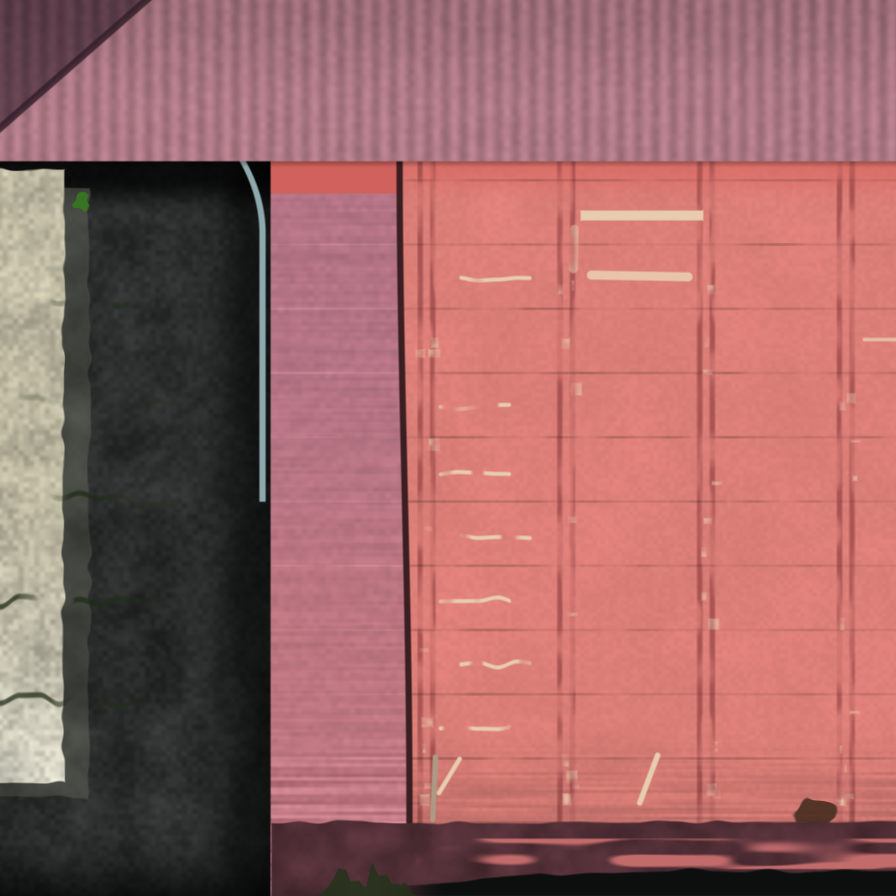
Reproduce this texture procedurally as a WebGL 2 fragment shader.

```glsl
#version 300 es
precision highp float;
uniform vec2 u_resolution;
out vec4 outColor;

float hash(vec2 p) { return fract(sin(dot(p, vec2(127.1, 311.7))) * 43758.5); }

float noise(vec2 p) {
  vec2 i = floor(p), f = fract(p);
  f = f * f * (3.0 - 2.0 * f);
  return mix(mix(hash(i), hash(i + vec2(1, 0)), f.x),
             mix(hash(i + vec2(0, 1)), hash(i + vec2(1, 1)), f.x), f.y);
}

float fbm(vec2 p) {
  float sum = 0.0, amp = 0.5;
  for (int i = 0; i < 4; i++) {
    sum += amp * noise(p);
    p = p * 2.03 + 7.1;
    amp *= 0.5;
  }
  return sum;
}

float soft(float d) { return smoothstep(-0.0015, 0.0015, d); }

float box(vec2 p, vec2 lo, vec2 hi) {
  vec2 d = min(p - lo, hi - p);
  return soft(min(d.x, d.y));
}

float stroke(vec2 p, vec2 a, vec2 b, float radius) {
  vec2 pa = p - a, ba = b - a;
  return soft(radius - length(pa - ba * clamp(dot(pa, ba) / dot(ba, ba), 0.0, 1.0)));
}

// Distance to the nearest horizontal course
float course(float y) { return abs(mod(y - 0.046, 0.0717) - 0.0358); }

// Shaded ground, sunlit paving and mossy cracks
vec3 ground(vec2 p) {
  float mottled = fbm(p * 22.0), grain = noise(p * 170.0);
  vec3 col = vec3(0.165, 0.175, 0.17) * (0.45 + 0.85 * mottled + 0.3 * grain);
  col *= 1.0 - 0.6 * smoothstep(0.22, 0.29, p.x + 0.09 * (mottled - 0.5));
  col *= 1.0 - 0.75 * smoothstep(0.77, 0.81, p.y + 0.02 * mottled);
  col *= smoothstep(-0.05, 0.07, p.y);
  vec2 q = p + 0.006 * (noise(p * 60.0) - 0.5);
  col = mix(col, vec3(0.32, 0.33, 0.3) * (0.6 + 0.6 * mottled), 0.8 * box(q, vec2(-1, 0.11), vec2(0.1, 0.79)));
  vec3 paving = mix(vec3(0.82, 0.81, 0.75), vec3(0.74, 0.72, 0.63), smoothstep(0.1, 0.45, p.y));
  col = mix(col, paving * (0.72 + 0.35 * mottled + 0.2 * grain), box(q, vec2(-1, 0.126), vec2(0.071, 0.81)));
  for (float i = 0.0; i < 5.0; i++) {
    float y = 0.657 - 0.112 * i + 0.018 * noise(vec2(p.x * 45.0, i));
    float crack = smoothstep(0.005, 0.001, abs(p.y - y)) * smoothstep(0.3, 0.55, noise(vec2(p.x * 30.0, i * 7.0)));
    col = mix(col, vec3(0.12, 0.17, 0.09), 0.75 * crack * smoothstep(0.24, 0.08, p.x));
  }
  return mix(col, vec3(0.22, 0.45, 0.14), soft(0.014 - 0.012 * grain - length(p - vec2(0.092, 0.774))));
}

// Red boards with paired seams, chips and pale slats
vec3 redWall(vec2 p) {
  vec3 col = vec3(0.862, 0.495, 0.47) * (0.94 + 0.08 * fbm(p * 18.0) + 0.05 * noise(p * 220.0));
  col = mix(col, vec3(0.84, 0.39, 0.36), 0.6 * smoothstep(0.77, 0.82, p.y));
  float board = mod(p.x - 0.465, 0.156) - 0.004;
  float worn = smoothstep(0.25, 0.75, noise(p * vec2(90, 32)));
  float seam = smoothstep(0.005, 0.001, min(abs(board), abs(board - 0.014)));
  col = mix(col, vec3(0.61, 0.29, 0.29), seam * (0.2 + 0.6 * worn));
  col *= 1.0 - 0.2 * smoothstep(0.0025, 0.0005, course(p.y)) * noise(p * vec2(32, 12));
  col *= 1.0 - 0.16 * noise(p * vec2(9, 300)) * smoothstep(0.2, 0.1, p.y);
  vec3 pale = vec3(0.91, 0.8, 0.69);
  for (int i = 0; i < 8; i++) {
    if (i == 1) continue;
    float k = float(i), mid = i % 2 == 0 && i != 2 ? 0.553 : 0.53;
    float y = 0.685 - 0.0717 * k + 0.007 * noise(vec2(p.x * 45.0, k));
    float dash = stroke(p, vec2(mid - 0.038, y), vec2(mid + 0.038, y), 0.0022);
    col = mix(col, pale, dash * smoothstep(0.15, 0.5, noise(vec2(p.x * 60.0, k + 3.0))));
  }
  for (float k = 0.0; k < 44.0; k++) {
    vec2 r = vec2(hash(vec2(k, 1)), hash(vec2(k, 2)));
    vec2 at = vec2(0.468 + 0.156 * mod(k, 4.0) + 0.022 * r.x, 0.1 + 0.6 * r.y * r.y);
    vec2 size = 0.001 + 0.006 * fract(r * 17.0);
    col = mix(col, pale, 0.65 * box(p, at - size, at + size) * noise(p * 150.0));
  }
  col = mix(col, pale, box(p, vec2(0.648, 0.754), vec2(0.785, 0.765)));
  col = mix(col, pale, 0.9 * stroke(p, vec2(0.66, 0.693), vec2(0.768, 0.691), 0.005));
  col = mix(col, pale, 0.8 * stroke(p, vec2(0.965, 0.621), vec2(1.02, 0.621), 0.002));
  col = mix(col, pale, 0.5 * worn * stroke(p, vec2(0.641, 0.744), vec2(0.64, 0.7), 0.005));
  col = mix(col, pale, stroke(p, vec2(0.734, 0.157), vec2(0.714, 0.104), 0.003));
  col = mix(col, pale * 0.75, stroke(p, vec2(0.486, 0.155), vec2(0.483, 0.085), 0.003));
  col = mix(col, pale, stroke(p, vec2(0.513, 0.153), vec2(0.49, 0.115), 0.0025));
  float weeds = length((p - vec2(0.909, 0.093)) * vec2(0.7, 1)) + 0.012 * noise(p * 90.0);
  return mix(col, vec3(0.24, 0.16, 0.1), 0.85 * soft(0.02 - weeds));
}

// Mauve panel with fine horizontal ribs
vec3 panel(vec2 p) {
  float rib = noise(p * vec2(7, 260));
  vec3 col = mix(vec3(0.74, 0.46, 0.5), vec3(0.7, 0.45, 0.52), smoothstep(0.2, 0.7, p.y));
  col *= 0.92 + 0.08 * rib + 0.08 * noise(p * 150.0);
  col += 0.14 * (rib - 0.45) * smoothstep(0.2, 0.1, p.y);
  col += 0.06 * smoothstep(0.0022, 0.0005, course(p.y)) * noise(p * vec2(25, 8));
  return mix(col, vec3(0.82, 0.38, 0.36), soft(p.y - 0.784));
}

// Shadowed foot with sunlit streaks and grass
vec3 base(vec2 p) {
  vec3 col = vec3(0.33, 0.19, 0.22) * (0.65 + 0.6 * fbm(p * 30.0));
  float lit = smoothstep(0.46, 0.72, noise(p * vec2(14, 75)) + 0.25 * smoothstep(0.75, 1.0, p.x));
  col = mix(col, vec3(0.76, 0.42, 0.42), lit * box(p, vec2(0.465, 0.03), vec2(1.1, 0.064)));
  float edge = 0.008 + 0.016 * smoothstep(0.45, 0.7, p.x) + 0.008 * noise(p * 35.0);
  col = mix(col, vec3(0.05, 0.06, 0.06), soft(edge - p.y) * smoothstep(0.42, 0.5, p.x));
  float grass = 0.04 * noise(vec2(p.x * 130.0, 2)) * smoothstep(0.06, 0.02, abs(p.x - 0.41));
  return mix(col, vec3(0.13, 0.2, 0.1), 0.8 * soft(grass - p.y));
}

// Ribbed roof, its hip and the darker slope
vec3 roof(vec2 p) {
  float ribs = 0.5 + 0.5 * cos(p.x * 322.0), hip = 0.752 * (p.y - 0.857 - 0.875 * p.x);
  vec3 col = mix(vec3(0.68, 0.475, 0.525), vec3(0.39, 0.26, 0.31), soft(hip));
  col *= 0.87 + 0.17 * ribs + 0.07 * noise(p * 150.0) - 0.1 * smoothstep(0.88, 1.0, p.y);
  return mix(col, vec3(0.2, 0.12, 0.16), 0.85 * soft(0.004 - abs(hip)));
}

void main() {
  vec2 p = gl_FragCoord.xy / u_resolution;
  vec3 col = ground(p);
  // Downpipe bending under the eave
  float bend = clamp((p.y - 0.74) / 0.08, 0.0, 1.0);
  float pipe = abs(p.x - 0.293 + 0.022 * bend * bend);
  col = mix(col, vec3(0.56, 0.66, 0.68), soft(0.0035 - pipe) * soft(p.y - 0.44));
  // Walls and the dark gap between them
  float gap = 0.457 - 0.011 * smoothstep(0.1, 0.82, p.y);
  col = mix(col, panel(p), soft(p.x - 0.302));
  col = mix(col, redWall(p), soft(p.x - gap));
  col = mix(col, vec3(0.2, 0.1, 0.11), 0.95 * soft(0.0035 - abs(p.x - gap)));
  col = mix(col, base(p), soft(0.08 + 0.005 * noise(p * 45.0) - p.y) * soft(p.x - 0.303));
  // Eave shadow and roof
  col *= 1.0 - 0.25 * smoothstep(0.812, 0.82, p.y);
  outColor = vec4(mix(col, roof(p), soft(p.y - 0.82)), 1);
}
```
